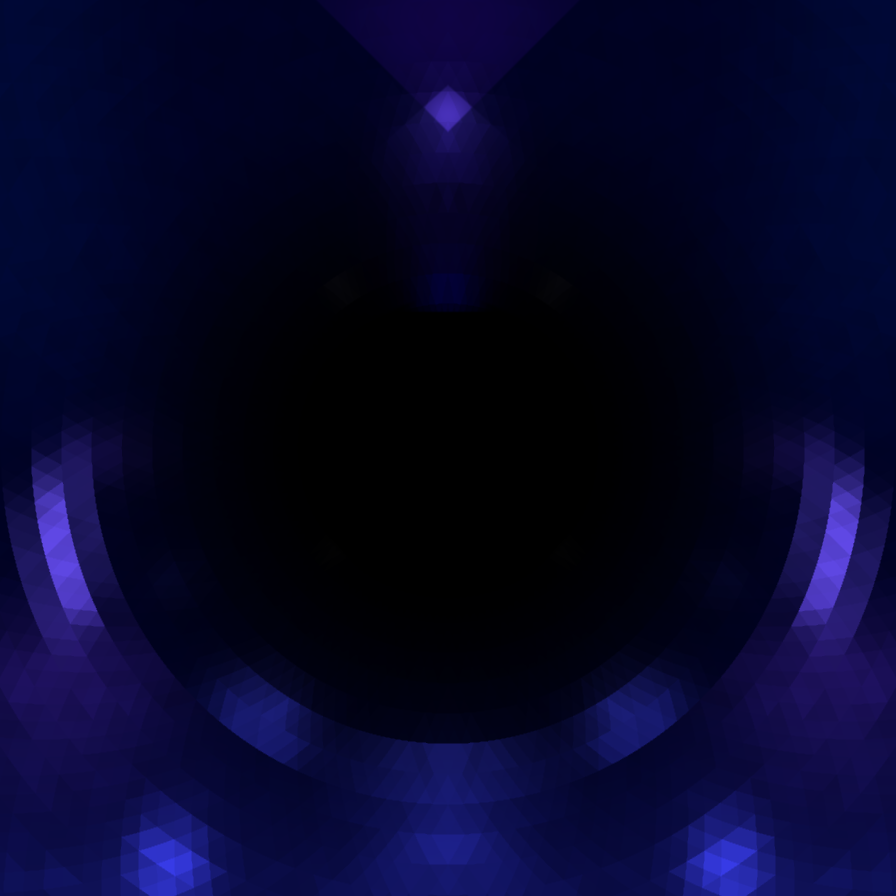
Reproduce this background procedurally as a three.js fragment shader.

```glsl
// Mirrored dark tunnel of faceted rings with violet and blue glows around a black core.
#define RING_EDGE 0.3977
#define RING_WIDTH 0.0338
#define SEGMENTS 72.0
#define CORE_RADIUS 0.166
#define FACET_CONTRAST 0.4
#define EDGE_SOFTNESS 0.0005
#define VIOLET vec3(0.34, 0.25, 0.69)
#define PURPLE vec3(0.11, 0.055, 0.21)
#define BLUE vec3(0.16, 0.17, 0.57)
#define NAVY vec3(0.0, 0.007, 0.135)

varying vec2 vUv;

const float TAU = 6.28319;

float hash(vec3 p) {
  p = fract(p * vec3(0.1031, 0.1030, 0.0973));
  p += dot(p, p.yzx + 33.33);
  return fract((p.x + p.y) * p.z);
}

// Elliptical soft spot
float glow(vec2 p, vec2 center, vec2 size) {
  vec2 d = (p - center) / size;
  return exp(-dot(d, d));
}

// Dark ground: navy rim, lighter sides, blue floor
vec3 ground(vec2 p) {
  float r = length(p);
  vec3 color = NAVY * smoothstep(CORE_RADIUS - 0.02, 0.46, r);
  color += vec3(0.0, 0.025, 0.07) * smoothstep(0.25, 0.5, p.x) * smoothstep(-0.1, 0.25, p.y);
  float lower = smoothstep(-0.2, -0.48, p.y) * smoothstep(0.3, 0.48, r);
  return color + vec3(0.025, 0.025, 0.09) * lower;
}

// Glows along the lower rings and sides
vec3 lowerGlows(vec2 p, float ringRadius) {
  float bandOffset = (ringRadius - 0.448) / 0.032;
  float arcY = (p.y + 0.11 + (ringRadius - 0.448)) / 0.085;
  vec3 color = VIOLET * exp(-bandOffset * bandOffset - arcY * arcY * arcY * arcY);
  float outside = smoothstep(0.38, 0.41, ringRadius);
  color += PURPLE * outside * glow(p, vec2(0.43, -0.255), vec2(0.12, 0.07));
  color += PURPLE * 0.35 * outside * glow(p, vec2(0.44, -0.36), vec2(0.13, 0.07));
  color += PURPLE * 0.5 * glow(p, vec2(0.385, -0.005), vec2(0.05, 0.035));

  // Blue patches: corner, inner arc and bottom center
  color += BLUE * glow(p, vec2(0.312, -0.462), vec2(0.041, 0.05));
  color += BLUE * 0.22 * glow(p, vec2(0.4, -0.49), vec2(0.16, 0.045));
  float inside = 1.0 - smoothstep(0.39, 0.42, ringRadius);
  vec2 polar = vec2(atan(p.x, -p.y), length(p));
  color += BLUE * 0.75 * inside * glow(polar, vec2(0.6, 0.365), vec2(0.15, 0.038));
  color += BLUE * 0.45 * glow(p, vec2(0.0, -0.447), vec2(0.075, 0.035));
  float floorBand = step(0.333, ringRadius) * 0.42 + 0.1;
  color += BLUE * floorBand * glow(p, vec2(0.0, -0.36), vec2(0.095, 0.055));
  color += BLUE * 0.25 * glow(p, vec2(0.0, -0.5), vec2(0.16, 0.035));
  return color + BLUE * 0.08 * glow(p, vec2(0.31, -0.15), vec2(0.03));
}

// Soft lights above the core
vec3 upperGlows(vec2 p) {
  vec3 color = VIOLET * 0.16 * glow(p, vec2(0.0, 0.374), vec2(0.035));
  color += vec3(0.045, 0.02, 0.15) * glow(p, vec2(0.0, 0.33), vec2(0.065, 0.06));
  color += vec3(0.015, 0.005, 0.1) * glow(p, vec2(0.0, 0.225), vec2(0.065, 0.055));
  color += vec3(0.0, 0.0, 0.14) * glow(p, vec2(0.0, 0.17), vec2(0.035));
  float specks = glow(p, vec2(0.12, 0.18), vec2(0.015)) + glow(p, vec2(0.12, -0.106), vec2(0.015));
  return color + vec3(0.02) * specks;
}

// Crown of two crossing wedges with crisp sides
vec3 crown(vec2 p) {
  float rising = smoothstep(-0.002, 0.002, p.y - 0.353 - p.x);
  float falling = smoothstep(-0.002, 0.002, 0.405 - p.y - p.x * 0.9);
  vec3 color = vec3(0.06, 0.01, 0.13) * rising * glow(p, vec2(0.0, 0.48), vec2(0.15, 0.11));
  color += VIOLET * 0.12 * falling * glow(p, vec2(0.0, 0.37), vec2(0.055, 0.05));
  return color + VIOLET * 0.4 * rising * falling * glow(p, vec2(0.0, 0.37), vec2(0.03));
}

// Flat color of the polar triangle that holds p
vec3 facet(vec2 p, float shift) {
  float v = (length(p) - RING_EDGE) / RING_WIDTH;
  float a = atan(p.x, -p.y) * SEGMENTS / TAU + shift;
  vec3 cell = floor(vec3(a + 0.5 * v, a - 0.5 * v, v));
  float third = (1.0 + step(0.5, cell.x - cell.y - cell.z)) / 3.0;
  float midV = cell.z + third;
  float angle = (cell.y + third + 0.5 * midV - shift) * TAU / SEGMENTS;
  vec2 mid = (RING_EDGE + midV * RING_WIDTH) * vec2(abs(sin(angle)), -cos(angle));
  float ringRadius = RING_EDGE + (cell.z + 0.5) * RING_WIDTH;
  vec3 light = lowerGlows(mid, ringRadius) + upperGlows(mid);
  float tone = 1.0 + FACET_CONTRAST * (hash(cell + 80.0 + shift * 17.0) - 0.5);
  return ground(mix(p, mid, 0.5)) * mix(1.0, tone, 0.4) + light * tone;
}

vec3 scene(vec2 p) {
  p.x = abs(p.x);
  vec3 color = 0.5 * (facet(p, 0.0) + facet(p, 0.5)) + crown(p);
  // Black core, cut flat where the column meets it
  float core = smoothstep(CORE_RADIUS - 0.004, CORE_RADIUS + 0.004, length(p));
  float column = smoothstep(0.151, 0.153, p.y) * (1.0 - smoothstep(0.03, 0.06, p.x));
  return color * max(core, column);
}

void main() {
  // Four offset samples soften the facet edges
  vec3 color = vec3(0.0);
  for (int i = 0; i < 4; i++) {
    vec2 offset = vec2(mod(float(i), 2.0), floor(float(i) * 0.5)) - 0.5;
    color += scene(vUv - 0.5 + offset * 2.0 * EDGE_SOFTNESS);
  }
  gl_FragColor = vec4(color * 0.25, 1.0);
}
```
